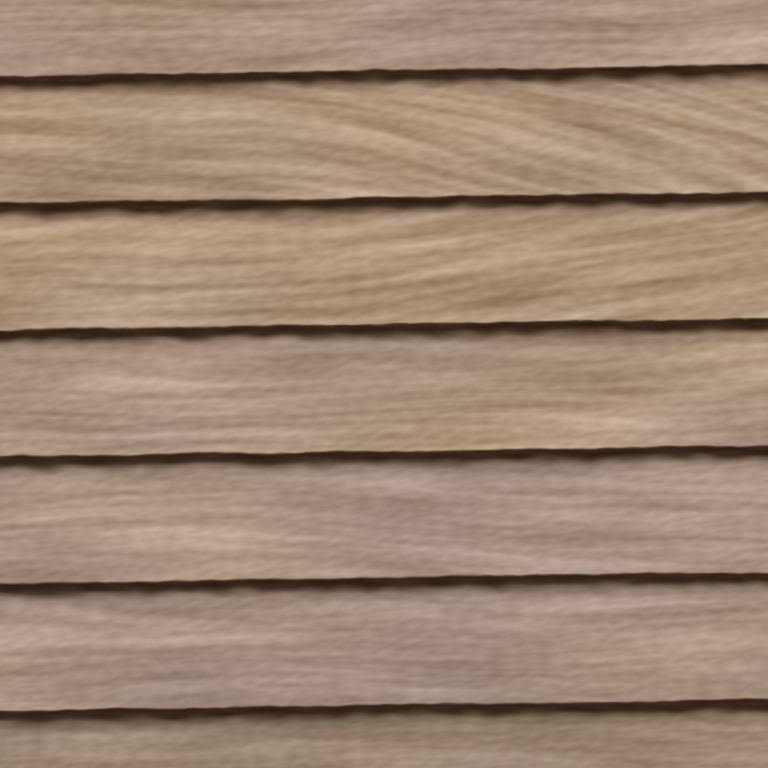
This texture is drawn by a Shadertoy shader. Its source:

```glsl
// Weathered wooden slats, slightly tilted, with dark shadow gaps between them.
// Each slat gets its own tint and bent grain from stretched gradient noise;
// the gaps are a soft asymmetric profile of the distance below a slat edge.

#define PITCH 0.1652        // height of one slat with its gap
#define FIRST_EDGE 0.901    // height of the topmost gap at the left side
#define TILT 0.0145         // rise of the slats across the canvas
#define GAP_CORE 0.009      // depth of the darkest part of a gap
#define GAP_END 0.025       // depth where the shadow has faded out
#define GRAIN 0.17          // contrast of the wood grain
#define BEND 0.17           // curvature of the grain figure
#define WARM_WOOD vec3(0.675, 0.575, 0.475)
#define ROSY_WOOD vec3(0.655, 0.562, 0.508)
#define GAP_DARK vec3(0.200, 0.135, 0.092)
#define GAP_BROWN vec3(0.330, 0.245, 0.180)

vec2 hashGradient(vec2 cell) {
    vec3 p = fract(cell.xyx * vec3(0.1031, 0.1030, 0.0973));
    p += dot(p, p.yzx + 33.33);
    float angle = 6.2832 * fract((p.x + p.y) * p.z);
    return vec2(cos(angle), sin(angle));
}

float gradientNoise(vec2 p) {
    vec2 cell = floor(p), f = p - cell;
    vec2 u = f * f * f * (f * (f * 6.0 - 15.0) + 10.0);
    vec2 e = vec2(0.0, 1.0);
    float a = dot(hashGradient(cell), f);
    float b = dot(hashGradient(cell + e.yx), f - e.yx);
    float c = dot(hashGradient(cell + e.xy), f - e.xy);
    float d = dot(hashGradient(cell + e.yy), f - e.yy);
    return mix(mix(a, b, u.x), mix(c, d, u.x), u.y);
}

// Brightness offset of the wood, stretched along the bent grain
float woodGrain(vec2 p, float slat) {
    float figure = exp(-0.3 * (slat + 1.5) * (slat + 1.5));
    float seed = slat * 17.3;
    float bend = BEND * figure * sin(2.2 * slat + 0.5) * p.x * p.x;
    bend += 0.022 * gradientNoise(vec2(2.5 * p.x + seed, 9.0 * p.y));
    vec2 g = vec2(p.x, p.y - bend);

    float broad = gradientNoise(vec2(2.2 * g.x + seed, 26.0 * g.y));
    float streak = gradientNoise(vec2(4.5 * g.x - seed, 68.0 * g.y));
    float fine = gradientNoise(vec2(9.0 * g.x + seed, 125.0 * g.y));
    float fibre = gradientNoise(vec2(48.0 * p.x, 150.0 * (p.y - 0.12 * p.x)) + seed);

    // Sparse dark veins follow the bent grain
    float vein = gradientNoise(vec2(3.0 * g.x + 2.0 * seed, 38.0 * g.y) + 7.7);
    vein = smoothstep(0.22, 0.60, vein) * (0.35 + 0.65 * figure);
    return 0.40 * broad + (0.42 + 0.30 * figure) * streak
         + 0.30 * fine + 0.32 * fibre - 0.40 * vein;
}

void mainImage(out vec4 fragColor, in vec2 fragCoord) {
    vec2 uv = fragCoord / iResolution.xy;
    float pixel = 1.0 / iResolution.y;

    // Slat layout with slightly uneven edges
    float wobble = 0.0026 * gradientNoise(vec2(11.0 * uv.x, 6.0 * uv.y))
                 + 0.0016 * gradientNoise(vec2(42.0 * uv.x, 9.0 * uv.y));
    float level = (uv.y - FIRST_EDGE - TILT * uv.x + wobble) / PITCH;
    float slat = floor(level);
    float depth = (floor(level + 0.5) - level) * PITCH; // positive below an edge

    // Wood: tint per slat, large stains, then grain
    float warmth = 0.5 + 0.5 * cos(1.1 * (slat + 1.7));
    warmth += 0.7 * gradientNoise(vec2(2.5 * uv.x + 5.0 * slat, 5.0 * uv.y));
    vec3 color = mix(ROSY_WOOD, WARM_WOOD, clamp(warmth, 0.0, 1.0));
    float stain = gradientNoise(vec2(3.0 * uv.x + 9.1 * slat, 8.0 * uv.y));
    color *= 1.0 + 0.09 * stain;
    color *= mix(0.92, 1.01, smoothstep(0.0, 0.25, uv.y));
    color += GRAIN * woodGrain(uv, slat) * vec3(1.0, 1.02, 1.04);

    // Pale lower rim of each slat and dimmed wood beneath each gap
    color += 0.025 * smoothstep(-0.016, -0.004, depth) * (1.0 - step(0.0, depth));
    color *= 1.0 - 0.10 * step(0.0, depth) * (1.0 - smoothstep(0.02, 0.036, depth));

    // Shadow gap: crisp top edge, ragged soft fade downwards
    float ragged = 0.005 * gradientNoise(vec2(24.0 * uv.x, 60.0 * uv.y));
    float soft = max(0.0026, pixel);
    float shadow = smoothstep(-soft, soft, depth)
                 * (1.0 - smoothstep(GAP_CORE, GAP_END, depth + ragged));
    vec3 gap = mix(GAP_DARK, GAP_BROWN, smoothstep(0.006, 0.018, depth + ragged));
    gap += 0.05 * gradientNoise(vec2(20.0 * uv.x, 150.0 * uv.y));
    color = mix(color, gap, shadow);

    fragColor = vec4(clamp(color, 0.0, 1.0), 1.0);
}
```
